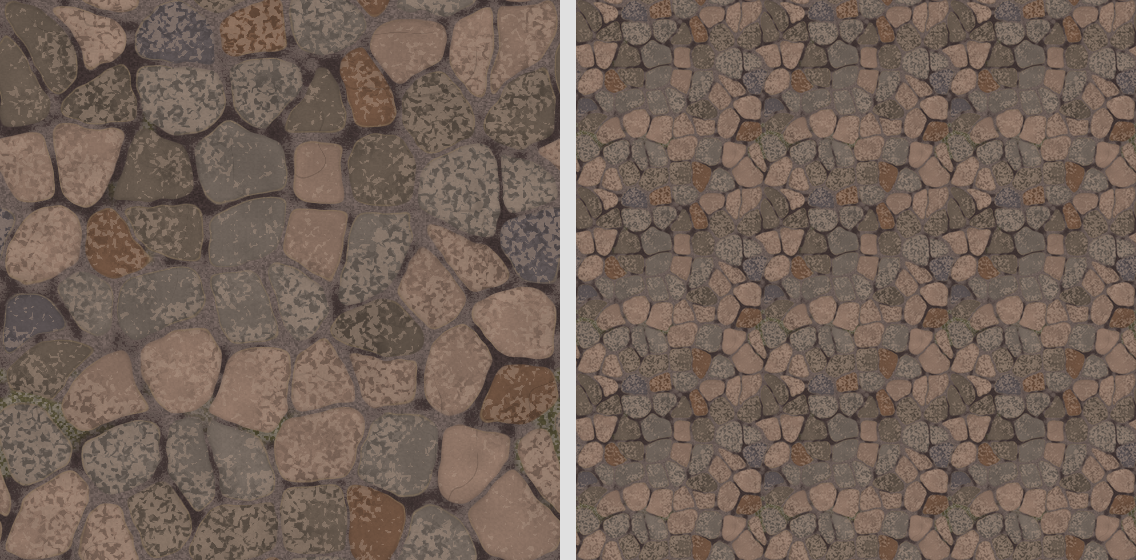
Left: one tile. Right: repeated 3 by 3.
This texture is drawn by a WebGL 1 fragment shader. Its source:

```glsl
precision highp float;
// Tiling flagstone paving: rounded Voronoi stones in grainy, partly dark mortar.
// Smooth-min distances to the cell borders give the outlines; wrapped value
// noise adds the lichen mottling, pale rims, hairline cracks and moss.
uniform vec2 u_resolution;

const float STONES = 8.0;         // stones along each side
const float JITTER = 0.76;        // irregularity of the stone centres
const float ROUNDING = 15.0;      // lower gives rounder corners
const float GAP_MIN = 0.012;      // half joint width, in cells
const float GAP_MAX = 0.065;
const float RIM_WIDTH = 0.008;    // half width of the pale outline, in cells
const float MOTTLE_SCALE = 155.0;
const float GRAIN_SCALE = 420.0;

const vec3 PINK = vec3(0.535, 0.438, 0.382);
const vec3 GREY = vec3(0.432, 0.388, 0.355);
const vec3 OLIVE = vec3(0.380, 0.330, 0.288);
const vec3 SLATE = vec3(0.362, 0.328, 0.330);
const vec3 RUST = vec3(0.430, 0.320, 0.250);
const vec3 LICHEN = vec3(0.640, 0.550, 0.485);
const vec3 RIM = vec3(0.530, 0.450, 0.350);
const vec3 MORTAR = vec3(0.410, 0.355, 0.335);
const vec3 DARK_JOINT = vec3(0.225, 0.182, 0.178);
const vec3 MOSS = vec3(0.310, 0.300, 0.180);
const vec3 PALE_MOSS = vec3(0.500, 0.475, 0.410);

float hash(vec2 p, float seed) {
  return fract(sin(dot(p, vec2(127.1, 311.7)) + seed * 17.13) * 43758.5453);
}

vec2 wrapCell(vec2 cell, float period) {
  return floor(mod(cell + 0.5, period));
}

// Value noise that repeats over the unit square.
float noise(vec2 uv, float freq, float seed) {
  vec2 p = uv * freq;
  vec2 i = floor(p);
  vec2 f = p - i;
  f = f * f * (3.0 - 2.0 * f);
  vec2 a = wrapCell(i, freq);
  vec2 b = wrapCell(i + 1.0, freq);
  return mix(mix(hash(a, seed), hash(vec2(b.x, a.y), seed), f.x),
             mix(hash(vec2(a.x, b.y), seed), hash(b, seed), f.x), f.y);
}

vec2 warp(vec2 uv, float freq, float seed) {
  return vec2(noise(uv, freq, seed), noise(uv, freq, seed + 1.0)) - 0.5;
}

vec2 stoneCentre(vec2 cell) {
  vec2 id = wrapCell(cell, STONES);
  return cell + 0.5 + JITTER * (vec2(hash(id, 1.0), hash(id, 2.0)) - 0.5);
}

// Rounded distance to the cell border, with the id of the nearest stone.
float stoneDistance(vec2 p, out vec2 id) {
  vec2 home = floor(p);
  vec2 nearest = home;
  float best = 9.0;
  for (int y = -1; y <= 1; y++) {
    for (int x = -1; x <= 1; x++) {
      vec2 cell = home + vec2(float(x), float(y));
      float d = distance(p, stoneCentre(cell));
      if (d < best) { best = d; nearest = cell; }
    }
  }
  vec2 a = stoneCentre(nearest);
  float sum = 0.0;
  for (int y = -2; y <= 2; y++) {
    for (int x = -2; x <= 2; x++) {
      if (x == 0 && y == 0) continue;
      vec2 b = stoneCentre(nearest + vec2(float(x), float(y)));
      float d = dot(0.5 * (a + b) - p, normalize(b - a));
      sum += exp(-ROUNDING * d);
    }
  }
  id = wrapCell(nearest, STONES);
  return -log(sum) / ROUNDING;
}

vec3 stoneColour(vec2 id) {
  float pick = hash(id, 5.0);
  vec3 c = mix(PINK, GREY, step(0.34, pick));
  c = mix(c, OLIVE, step(0.59, pick));
  c = mix(c, SLATE, step(0.77, pick));
  c = mix(c, RUST, step(0.90, pick));
  return c * (0.95 + 0.10 * hash(id, 6.0));
}

vec3 stoneSurface(vec2 uv, vec2 id, float inside) {
  vec3 base = stoneColour(id);
  // Lichen: sharp winding blots, dense in some areas and sparse in others
  vec2 q = uv + 0.007 * warp(uv, 125.0, 10.0);
  float blots = 0.7 * noise(q, MOTTLE_SCALE, 12.0) + 0.3 * noise(q, 2.0 * MOTTLE_SCALE, 13.0);
  float cover = 0.5 * noise(uv, 5.0, 14.0) + 0.3 * noise(uv, 23.0, 15.0) + 0.2 * hash(id, 7.0);
  float limit = mix(0.76, 0.47, smoothstep(0.25, 0.62, cover));
  vec3 c = mix(base, LICHEN, 0.44 * smoothstep(limit - 0.04, limit + 0.04, blots));
  float pits = smoothstep(0.40, 0.32, blots) * smoothstep(0.3, 0.6, cover);
  c *= 1.0 - 0.17 * pits;
  // Broad stains and hairline cracks
  c *= 0.95 + 0.10 * noise(uv, 27.0, 16.0);
  float crack = abs(noise(uv + 0.02 * warp(uv, 24.0, 17.0), 11.0, 19.0) - 0.5);
  c *= 1.0 - 0.12 * smoothstep(0.010, 0.003, crack) * smoothstep(0.6, 0.75, noise(uv, 7.0, 20.0));
  return c * mix(0.90, 1.0, smoothstep(0.0, 0.07, inside));
}

vec3 mortarSurface(vec2 uv, float depth, float grain) {
  float patches = 0.6 * noise(uv, 9.0, 30.0) + 0.4 * noise(uv, 43.0, 31.0);
  float dark = smoothstep(0.50, 0.70, patches + 0.7 * depth + 0.4 * (grain - 0.5));
  vec3 c = mix(MORTAR, DARK_JOINT, 0.92 * dark);
  float mossArea = smoothstep(0.80, 0.94, noise(uv, 4.0, 32.0) + 0.3 * (noise(uv, 30.0, 33.0) - 0.5));
  c = mix(c, mix(MOSS, PALE_MOSS, smoothstep(0.35, 0.6, noise(uv, 260.0, 34.0))), 0.7 * mossArea);
  return c * (0.75 + 0.50 * grain);
}

void main() {
  vec2 uv = gl_FragCoord.xy / u_resolution;
  vec2 bent = uv + 0.026 * warp(uv, 13.0, 40.0) + 0.006 * warp(uv, 45.0, 42.0);
  vec2 id;
  float border = stoneDistance(bent * STONES, id);
  float inside = border - mix(GAP_MIN, GAP_MAX, hash(id, 8.0));
  float soft = 0.8 * STONES / u_resolution.y;

  float grain = 0.65 * noise(uv, GRAIN_SCALE, 50.0) + 0.35 * noise(uv, 230.0, 51.0);
  vec3 stone = stoneSurface(uv, id, inside) * (0.95 + 0.10 * grain);
  vec3 mortar = mortarSurface(uv, max(-inside, 0.0), grain);
  vec3 colour = mix(mortar, stone, smoothstep(-soft, soft, inside));

  // Broken pale line around each stone
  float rim = smoothstep(RIM_WIDTH + soft, RIM_WIDTH - soft, abs(inside - 0.010));
  rim *= smoothstep(0.3, 0.6, noise(uv, 15.0, 52.0)) * (0.40 + 0.5 * grain);
  gl_FragColor = vec4(mix(colour, RIM, 0.85 * rim), 1.0);
}
```
